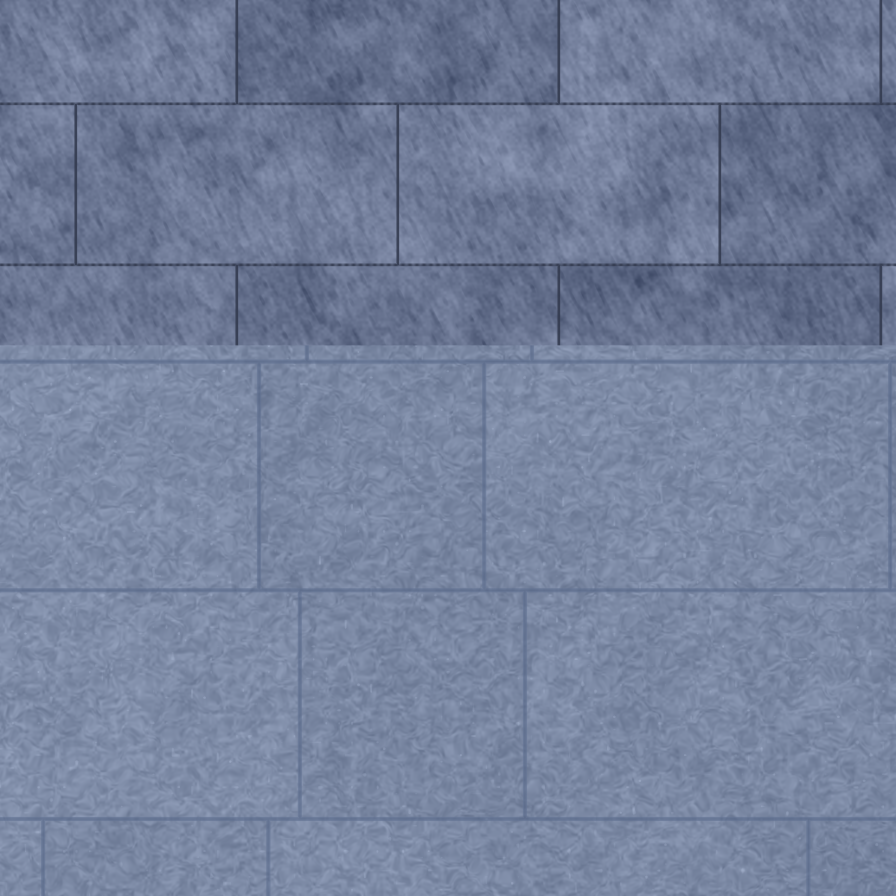
Write a WebGL 1 fragment shader that draws this texture.

```glsl
precision highp float;
// Blue-grey stone paving: running-bond slabs above, mixed-length granite tiles below.

uniform vec2 u_resolution;

#define SPLIT 0.3854                    // depth where the two pavings meet
#define SLAB_SIZE vec2(0.3594, 0.1797)
#define SLAB_ORIGIN vec2(0.2643, 0.1159)
#define SLAB_JOINT 0.0015               // half width
#define TILE_HEIGHT 0.2552
#define TILE_TOP 0.4036
#define TILE_SHORT 0.2513
#define TILE_JOINT 0.0023               // half width
#define SLAB_COLOR vec3(0.418, 0.463, 0.575)
#define SLAB_GAP vec3(0.20, 0.23, 0.31)
#define TILE_COLOR vec3(0.488, 0.541, 0.648)
#define TILE_GAP vec3(0.405, 0.467, 0.590)

float hash(vec2 p) {
  return fract(sin(dot(p, vec2(127.1, 311.7))) * 43758.5453);
}

float noise(vec2 p) {
  vec2 i = floor(p), f = fract(p);
  f = f * f * (3.0 - 2.0 * f);
  return mix(mix(hash(i), hash(i + vec2(1.0, 0.0)), f.x),
             mix(hash(i + vec2(0.0, 1.0)), hash(i + 1.0), f.x), f.y);
}

float fbm(vec2 p) {
  float sum = 0.0, amp = 0.5;
  for (int i = 0; i < 4; i++) {
    sum += amp * noise(p);
    p = p * 2.03 + 17.3;
    amp *= 0.5;
  }
  return sum / 0.9375;
}

// Entry of a four-value list.
float pick(vec4 list, float index) {
  return dot(list, vec4(equal(vec4(0.0, 1.0, 2.0, 3.0), vec4(index))));
}

// Smooth coverage of a line from the distance to its centre.
float line(float dist, float halfWidth, float pixel) {
  return 1.0 - smoothstep(halfWidth - pixel * 0.7, halfWidth + pixel * 0.7, dist);
}

// Dark slabs with slanted, fibrous flecks.
vec3 slabs(vec2 p, float pixel) {
  vec2 grid = (p - SLAB_ORIGIN) / SLAB_SIZE + 1.0;
  float row = floor(grid.y);
  grid.x += 0.5 * mod(row, 2.0);
  vec2 cell = fract(grid);
  vec2 edge = min(cell, 1.0 - cell) * SLAB_SIZE;

  // Tone of each slab, row by row
  vec4 tones = row < 0.5 ? vec4(0.018, -0.032, 0.020, -0.01)
             : row < 1.5 ? vec4(0.0, 0.008, 0.024, -0.028)
                         : vec4(0.004, -0.026, -0.032, 0.03);
  float tone = pick(tones, floor(grid.x));

  // Grain stretched along a steep diagonal
  vec2 along = normalize(vec2(0.45, 0.9));
  vec2 fibre = vec2(dot(p, vec2(along.y, -along.x)), dot(p, along));
  float streak = noise(fibre * vec2(240.0, 85.0));
  float fleck = smoothstep(0.62, 0.95, noise(fibre * vec2(170.0, 65.0) + 41.0));
  tone += 0.17 * (fbm(p * 26.0) - 0.5) + 0.075 * (streak - 0.5);
  tone += 0.05 * (noise(p * 300.0) - 0.5) - 0.055 * fleck + 0.008;

  // Beaded horizontal joints, plain vertical ones
  float bead = 0.78 + 0.22 * sin(p.x * 800.0);
  float gap = max(line(edge.x, SLAB_JOINT, pixel),
                  line(edge.y, SLAB_JOINT, pixel) * bead);
  return mix(SLAB_COLOR + tone, SLAB_GAP, 0.9 * gap);
}

// Pale tiles, a short one after each long one, with a wavy granular face.
vec3 tiles(vec2 p, float pixel) {
  float rowPos = (p.y - TILE_TOP) / TILE_HEIGHT + 1.0;
  float row = floor(rowPos);
  float start = pick(vec4(0.3424, 0.2891, 0.3346, 0.0482), row);
  float period = pick(vec4(0.854, 0.7044, 0.854, 0.854), row);
  float s = mod(p.x - start, period);
  float edgeX = min(min(s, period - s), abs(s - TILE_SHORT));
  float edgeY = min(fract(rowPos), 1.0 - fract(rowPos)) * TILE_HEIGHT;
  float edge = min(edgeX, edgeY);

  // Grain, soft clouds and scattered pale specks
  vec2 warp = vec2(noise(p * 70.0), noise(p * 70.0 + 31.0)) * 2.5;
  float grain = noise(p * vec2(130.0, 190.0) + warp);
  float fine = noise(p * 290.0 + warp);
  float speck = smoothstep(0.86, 1.0, noise(p * 140.0 + 77.0));
  float tone = 0.085 * (grain - 0.5) + 0.065 * (fine - 0.5);
  tone += 0.045 * (fbm(p * 14.0) - 0.5) + 0.07 * speck;
  tone += 0.022 * (0.45 - p.x) - 0.014 * step(s, TILE_SHORT);

  // Shallow joint with a slightly darker core
  vec3 color = mix(TILE_COLOR + tone, TILE_GAP + 0.25 * tone,
                   0.85 * line(edge, TILE_JOINT, pixel));
  return color - 0.025 * line(edge, TILE_JOINT * 0.4, pixel);
}

void main() {
  vec2 p = gl_FragCoord.xy / u_resolution;
  p.y = 1.0 - p.y; // depth from the top edge
  float pixel = 1.0 / u_resolution.y;
  float lower = smoothstep(-pixel, pixel, p.y - SPLIT);
  gl_FragColor = vec4(mix(slabs(p, pixel), tiles(p, pixel), lower), 1.0);
}
```
